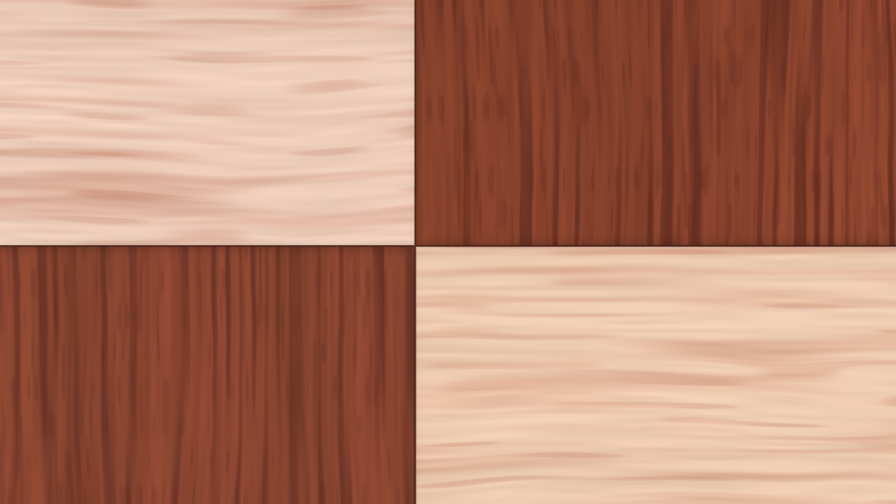
Give the GLSL for this pattern, as a Shadertoy shader.

```glsl
// Checkered wood panels: upright dark walnut grain beside level pale maple grain.
#define SEAM_POS vec2(0.824, 0.512)   // panel corner, in canvas heights
#define PANEL_SIZE 1.0                // panel side, in canvas heights
#define SEAM_HALF 0.0013
#define WALNUT vec3(0.535, 0.262, 0.175)
#define WALNUT_DEEP vec3(0.355, 0.155, 0.115)
#define WALNUT_SHEEN vec3(0.60, 0.39, 0.35)
#define MAPLE vec3(0.925, 0.800, 0.725)
#define MAPLE_STREAK vec3(0.825, 0.610, 0.525)
#define SEAM_COLOR vec3(0.25, 0.12, 0.09)

float hash(vec2 p) {
    vec3 q = fract(p.xyx * vec3(0.1031, 0.1030, 0.0973));
    q += dot(q, q.yzx + 33.33);
    return fract((q.x + q.y) * q.z);
}

float noise(vec2 p) {
    vec2 cell = floor(p), f = fract(p);
    f = f * f * (3.0 - 2.0 * f);
    return mix(mix(hash(cell), hash(cell + vec2(1, 0)), f.x),
               mix(hash(cell + vec2(0, 1)), hash(cell + vec2(1, 1)), f.x), f.y);
}

// Grain coordinates: x runs across the fibres, y along them.
vec3 walnut(vec2 g, float sheen) {
    g.x += 0.022 * (noise(g * vec2(5.0, 2.2)) - 0.5)
         + 0.004 * (noise(g * vec2(22.0, 9.0)) - 0.5);
    float broad = noise(g * vec2(11.0, 0.7));
    float fibre = noise(g * vec2(72.0, 1.6));
    float fine = noise(g * vec2(135.0, 5.0));
    float pores = smoothstep(0.62, 0.9, noise(g * vec2(125.0, 14.0) + 41.0));
    float lines = smoothstep(0.52, 0.86, fibre) * (0.5 + 0.5 * broad);
    vec3 color = mix(WALNUT, WALNUT_DEEP, 0.75 * lines);
    color = mix(color, WALNUT_DEEP, 0.28 * pores);
    color *= 0.87 + 0.13 * broad + 0.13 * fine;
    return mix(color, WALNUT_SHEEN, sheen * (0.65 + 0.35 * fine));
}

vec3 maple(vec2 g, float warmth) {
    g.x += 0.050 * (noise(g * vec2(3.0, 1.8)) - 0.5)
         + 0.010 * (noise(g * vec2(16.0, 6.0)) - 0.5);
    float broad = noise(g * vec2(13.0, 0.9));
    float strand = noise(g * vec2(48.0, 2.3));
    float fine = noise(g * vec2(115.0, 7.0));
    float dashes = smoothstep(0.68, 0.9, noise(g * vec2(65.0, 4.5) + 23.0));
    float streak = smoothstep(0.42, 0.95, strand) * (0.45 + 0.55 * broad);
    vec3 color = mix(MAPLE, MAPLE_STREAK, 0.68 * streak + 0.38 * dashes);
    color += 0.055 * (fine - 0.5) + 0.035 * (0.5 - broad);
    return color * mix(vec3(1.0), vec3(1.005, 0.995, 0.96), warmth);
}

void mainImage(out vec4 fragColor, in vec2 fragCoord) {
    vec2 uv = fragCoord / iResolution.y;
    float pixel = 1.0 / iResolution.y;

    // Panel index and distance to the nearest seam
    vec2 grid = (uv - SEAM_POS) / PANEL_SIZE;
    vec2 panel = floor(grid);
    vec2 toSeam = abs(grid - floor(grid + 0.5)) * PANEL_SIZE;
    float edge = min(toSeam.x, toSeam.y);
    vec2 seed = 7.0 + 3.7 * panel + 1.9 * panel.yx * vec2(1.0, -1.0);
    bool isMaple = mod(panel.x + panel.y, 2.0) > 0.5;

    vec3 color;
    if (isMaple) {
        color = maple(uv.yx + seed, step(uv.y, SEAM_POS.y));
        color *= 1.0 - 0.06 * exp(-edge / 0.006);
    } else {
        // Cool window sheen fades from the upper left corner
        float sheen = 0.5 * smoothstep(0.65, 1.05, uv.y)
                    * (1.0 - smoothstep(0.1, 0.85, uv.x)) + 0.10 * step(panel.x, -0.5);
        color = walnut(uv + seed, sheen);
        color *= 1.0 - 0.18 * exp(-edge / 0.010);
    }

    // Thin dark joint between panels
    float joint = 1.0 - smoothstep(SEAM_HALF - 0.5 * pixel, SEAM_HALF + pixel, edge);
    color = mix(color, SEAM_COLOR, 0.8 * joint);
    fragColor = vec4(clamp(color, 0.0, 1.0), 1.0);
}
```
